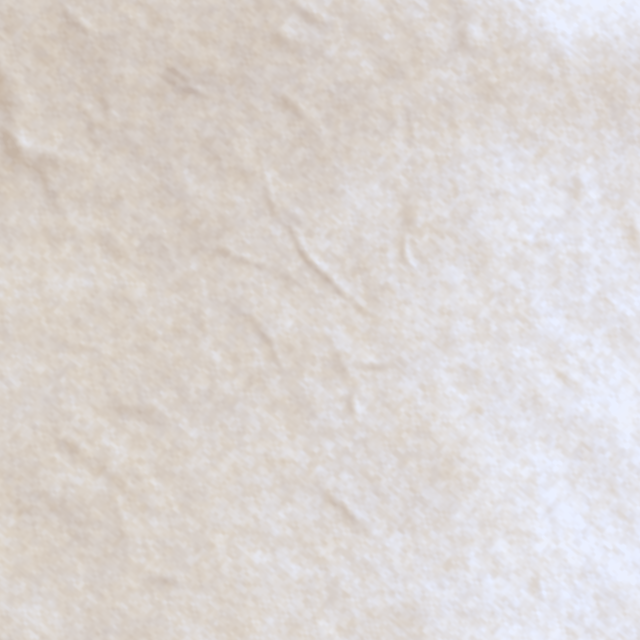
This texture is drawn by a Shadertoy shader. Its source:

```glsl
// Pale, softly rumpled cotton cloth, warm on the left and cool on the lit right.
// Scattered bent creases and smooth undulations shade a tone value, soft nap
// noise mottles it, and a three-stop ramp turns the tone into colour.

const vec3 SHADE_COLOR = vec3(0.808, 0.760, 0.722);
const vec3 CREAM_COLOR = vec3(0.857, 0.826, 0.800);
const vec3 LIGHT_COLOR = vec3(0.902, 0.903, 0.926);
const int CREASE_COUNT = 46;
const int LONG_CREASES = 5;
const float CREASE_DEPTH = 0.72;
const float UNDULATION = 0.42;
const float CRUMPLE = 0.27;
const float NAP_SCALE = 95.0;
const float NAP_CONTRAST = 0.52;
const float TINT_CONTRAST = 0.026;

float hash(vec2 p) {
    vec3 q = fract(vec3(p.xyx) * 0.1031);
    q += dot(q, q.yzx + 33.33);
    return fract((q.x + q.y) * q.z);
}

// Smooth value noise, centred on zero
float noise(vec2 p) {
    vec2 i = floor(p), f = fract(p);
    f = f * f * f * (f * (f * 6.0 - 15.0) + 10.0);
    float low = mix(hash(i), hash(i + vec2(1, 0)), f.x);
    float high = mix(hash(i + vec2(0, 1)), hash(i + vec2(1, 1)), f.x);
    return mix(low, high, f.y) - 0.5;
}

vec2 rotate(vec2 p, float angle) {
    float c = cos(angle), s = sin(angle);
    return vec2(c * p.x + s * p.y, c * p.y - s * p.x);
}

float fbm(vec2 p) {
    float sum = 0.0, weight = 0.5;
    for (int i = 0; i < 4; i++) {
        sum += weight * noise(p);
        p = rotate(p, 0.6) * 2.03 + 7.1;
        weight *= 0.5;
    }
    return sum;
}

// One soft fold: lit on its upper right flank, dark on the other
float crease(vec2 p, float id) {
    vec2 center = vec2(hash(vec2(id, 1.7)), hash(vec2(id, 5.3)));
    center.y = mix(center.y, sqrt(center.y), 0.5);
    float angle = -mix(0.05, 1.6, hash(vec2(id, 9.1)));
    bool isLong = id < float(LONG_CREASES) + 0.5;
    float reach = isLong ? 0.12 : mix(0.018, 0.05, hash(vec2(id, 13.9)));
    float width = mix(0.007, 0.017, hash(vec2(id, 17.3)));
    float strength = mix(0.25, 1.0, hash(vec2(id, 21.1)));

    vec2 q = rotate(p - center, angle);
    q.y += (hash(vec2(id, 25.7)) - 0.5) * 4.0 * q.x * q.x;
    q.y += 0.014 * noise(vec2(q.x * 22.0, id * 3.1));
    float along = exp(-q.x * q.x / (reach * reach));
    float across = q.y / width;
    float flank = across * exp(-across * across) * 1.4;
    float valley = -0.45 * exp(-across * across * 1.3);
    return (flank + valley) * along * strength;
}

// Broad light: bright right side, dim band near the top, bright top right corner
float broadLight(vec2 uv) {
    float side = smoothstep(0.25, 1.08, uv.x + 0.12 * (0.5 - uv.y));
    float band = exp(-pow((uv.y - 0.90 + 0.05 * uv.x) / 0.12, 2.0));
    float corner = smoothstep(0.26, 0.0, length((uv - 1.0) * vec2(0.8, 2.2)));
    float lowerLeft = smoothstep(0.7, 0.0, uv.y) * (1.0 - uv.x);
    return 0.36 + 0.68 * side + 0.12 * lowerLeft - 0.42 * band * (0.4 + 0.6 * side)
         + 0.4 * corner;
}

void mainImage(out vec4 fragColor, in vec2 fragCoord) {
    vec2 uv = fragCoord / iResolution.xy;

    // Diagonal undulations, stretched along the pull of the cloth
    vec2 warp = 0.05 * vec2(noise(uv * 5.0), noise(uv * 5.0 + 31.0));
    vec2 pull = rotate(uv + warp, -0.9);
    float tone = broadLight(uv);
    tone += UNDULATION * fbm(pull * vec2(5.0, 11.0) + 3.0);
    tone += CRUMPLE * noise(pull * vec2(16.0, 36.0));

    // Scattered folds
    float folds = 0.0;
    for (int i = 1; i <= CREASE_COUNT; i++) folds += crease(uv + 0.15 * warp, float(i));
    tone += CREASE_DEPTH * clamp(folds, -0.9, 0.7);

    // Soft fibre nap in three sizes
    vec2 fibre = rotate(uv, -0.7) * vec2(0.8, 1.1) * NAP_SCALE;
    float nap = 0.65 * noise(fibre) + 0.5 * noise(fibre * 1.9 + 17.0);
    nap += 0.3 * noise(rotate(fibre, 0.5) * 0.5 + 43.0);
    tone += NAP_CONTRAST * nap;

    // Tone to colour, with a faint warm and cool mottle
    tone = clamp(tone, -0.4, 1.25);
    vec3 color = tone < 0.5 ? mix(SHADE_COLOR, CREAM_COLOR, tone * 2.0)
                            : mix(CREAM_COLOR, LIGHT_COLOR, tone * 2.0 - 1.0);
    float tint = noise(uv * 72.0 + 50.0) + 0.6 * noise(uv * 14.0 + 80.0);
    color += TINT_CONTRAST * tint * vec3(0.4, 0.0, -1.0);
    color += 0.012 * (uv.x - 0.4) * vec3(-0.4, -0.2, 1.0);
    fragColor = vec4(color, 1.0);
}
```
